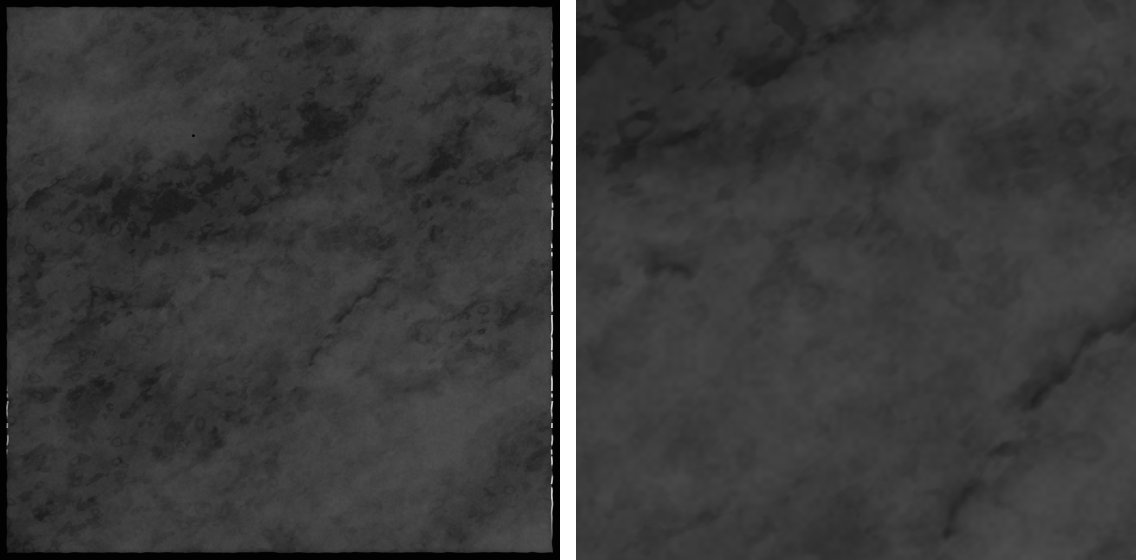
Left: the whole. Right: its middle third, enlarged.
Reproduce this texture procedurally as a three.js fragment shader.

```glsl
// A dark grey stone tile with worn edges on a black ground.
// Layered noise drawn out along a rising diagonal gives clouds and blots;
// warped segments give veins, jittered cells give ring pits and pinholes.
varying vec2 vUv;

float hash(vec2 p) {
  vec3 h = fract(vec3(p.xyx) * 0.1031);
  h += dot(h, h.yzx + 33.33);
  return fract((h.x + h.y) * h.z);
}

float noise(vec2 p) {
  vec2 cell = floor(p), f = fract(p);
  f = f * f * (3.0 - 2.0 * f);
  return mix(mix(hash(cell), hash(cell + vec2(1.0, 0.0)), f.x),
             mix(hash(cell + vec2(0.0, 1.0)), hash(cell + 1.0), f.x), f.y);
}

float fbm(vec2 p) {
  float sum = 0.0, amp = 0.516;
  for (int i = 0; i < 5; i++) {
    sum += amp * noise(p);
    p = mat2(1.6, 1.2, -1.2, 1.6) * p + 17.3;
    amp *= 0.5;
  }
  return sum;
}

// Soft elliptical patch, 1 at its centre
float patchAt(vec2 p, vec2 centre, vec2 radius) {
  vec2 d = (p - centre) / radius;
  return exp(-dot(d, d));
}

// Soft line from a to b
float vein(vec2 p, vec2 a, vec2 b, float width) {
  vec2 ab = b - a;
  float t = clamp(dot(p - a, ab) / dot(ab, ab), 0.0, 1.0);
  float d = distance(p, a + ab * t) / width;
  return exp(-d * d);
}

// All dark veins, at a given width
float darkVeins(vec2 p, float width) {
  float v = vein(p, vec2(0.40, 0.23), vec2(0.53, 0.29), width);
  v = max(v, vein(p, vec2(0.53, 0.29), vec2(0.62, 0.43), width));
  v = max(v, vein(p, vec2(0.62, 0.43), vec2(0.76, 0.54), width));
  v = max(v, vein(p, vec2(0.77, 0.58), vec2(0.79, 0.74), width));
  v = max(v, vein(p, vec2(0.79, 0.74), vec2(0.96, 0.88), width));
  v = max(v, vein(p, vec2(0.20, 0.43), vec2(0.50, 0.52), width));
  v = max(v, vein(p, vec2(0.02, 0.62), vec2(0.15, 0.69), width));
  v = max(v, vein(p, vec2(0.38, 0.58), vec2(0.61, 0.71), width));
  return max(v, 0.6 * vein(p, vec2(0.335, 0.46), vec2(0.34, 0.36), width));
}

// Small irregular rings scattered over a grid
float ringPits(vec2 p) {
  vec2 g = p * 26.0, cell = floor(g);
  vec2 centre = 0.5 + 0.3 * (vec2(hash(cell + 3.1), hash(cell + 8.7)) - 0.5);
  float radius = 0.12 + 0.14 * hash(cell + 5.5);
  float d = abs(length((fract(g) - centre) * vec2(0.9, 1.1)) - radius);
  return step(0.82, hash(cell)) * smoothstep(0.11, 0.02, d);
}

// Rare tiny black holes
float pinholes(vec2 p) {
  vec2 g = p * 18.0, cell = floor(g);
  vec2 centre = 0.2 + 0.6 * vec2(hash(cell + 41.0), hash(cell + 67.0));
  return step(0.983, hash(cell + 23.0)) * smoothstep(0.065, 0.025, distance(fract(g), centre));
}

// Broad dark and light areas, as an offset of darkness
float broadTone(vec2 p) {
  float dark = patchAt(p, vec2(0.50, 0.88), vec2(0.14, 0.20)) * 0.38;
  dark += patchAt(p, vec2(0.10, 0.53), vec2(0.25, 0.14)) * 0.46;
  dark += patchAt(p, vec2(0.38, 0.64), vec2(0.18, 0.10)) * 0.25;
  dark += patchAt(p, vec2(0.25, 0.27), vec2(0.20, 0.09)) * 0.40;
  dark += patchAt(p, vec2(0.08, 0.12), vec2(0.22, 0.22)) * 0.34;
  dark += patchAt(p, vec2(0.08, 0.92), vec2(0.22, 0.15)) * 0.28;
  dark += patchAt(p, vec2(0.88, 0.74), vec2(0.11, 0.18)) * 0.32;
  float light = patchAt(p, vec2(0.47, 0.42), vec2(0.18, 0.12)) * 0.22;
  light += patchAt(p, vec2(0.75, 0.24), vec2(0.25, 0.17)) * 0.12;
  return dark - light;
}

void main() {
  vec2 p = vUv;
  vec2 warp = vec2(fbm(p * 14.0), fbm(p * 14.0 + 31.0)) - 0.5;
  vec2 w = p + 0.08 * warp;
  mat2 turn = mat2(0.84, -0.54, 0.54, 0.84);
  vec2 along = turn * w, fine = turn * (p + 0.02 * warp);

  // Clouds, then blots gathered where the stone is already dark
  float dark = 0.13 + broadTone(w) + 1.0 * (fbm(along * vec2(5.0, 8.0) + 5.0) - 0.5);
  float pitted = patchAt(w, vec2(0.82, 0.41), vec2(0.08, 0.06));
  float gather = clamp(0.20 + 1.1 * dark + 0.6 * pitted, 0.0, 1.0);
  float blots = smoothstep(0.52, 0.68, fbm(fine * vec2(20.0, 30.0) + 11.0));
  float flecks = smoothstep(0.56, 0.70, fbm(fine * vec2(50.0, 72.0) + 3.0));
  dark += gather * (0.42 * blots + 0.38 * flecks + 0.30 * ringPits(p + 0.04 * warp));
  dark += 0.40 * (fbm(fine * vec2(36.0, 48.0) + 29.0) - 0.5);

  // Broken dark veins with smudged sides, and two pale ones
  float broken = smoothstep(0.42, 0.62, fbm(fine * vec2(28.0, 42.0) + 7.0));
  dark += broken * (0.34 * darkVeins(w, 0.022) + 0.34 * darkVeins(w, 0.005));
  dark -= 0.14 * vein(w, vec2(0.02, 0.40), vec2(0.32, 0.455), 0.010);
  dark -= 0.12 * vein(w, vec2(0.60, 0.33), vec2(0.97, 0.41), 0.012);

  float grey = mix(0.272, 0.132, clamp(dark, -0.12, 1.1));
  grey += 0.022 * (noise(p * 260.0) - 0.5) + 0.014 * (noise(p * 120.0) - 0.5);
  grey = mix(grey, 0.02, pinholes(p));

  // Ragged tile outline with a chipped, glinting rim
  vec2 ragged = 0.002 * (vec2(noise(p.yy * 60.0), noise(p.xx * 60.0 + 9.0)) - 0.5);
  vec2 inset = 0.4875 - abs(p + ragged - vec2(0.4995, 0.5005));
  float edge = min(inset.x, inset.y);
  grey *= 0.88 + 0.12 * smoothstep(0.0, 0.010, edge);
  float chips = smoothstep(0.2, 0.5, noise(vec2(2.0, p.y * 150.0)));
  float right = step(0.5, p.x) * smoothstep(0.02, 0.12, p.y) * smoothstep(0.99, 0.75, p.y);
  float left = step(p.x, 0.5) * smoothstep(0.18, 0.21, p.y) * smoothstep(0.32, 0.28, p.y);
  float glint = smoothstep(0.0026, 0.0006, abs(inset.x - 0.0012)) * chips * (right + 0.7 * left);
  grey = mix(0.008, grey, smoothstep(-0.001, 0.002, edge)) + 0.6 * glint;
  gl_FragColor = vec4(vec3(grey), 1.0);
}
```
